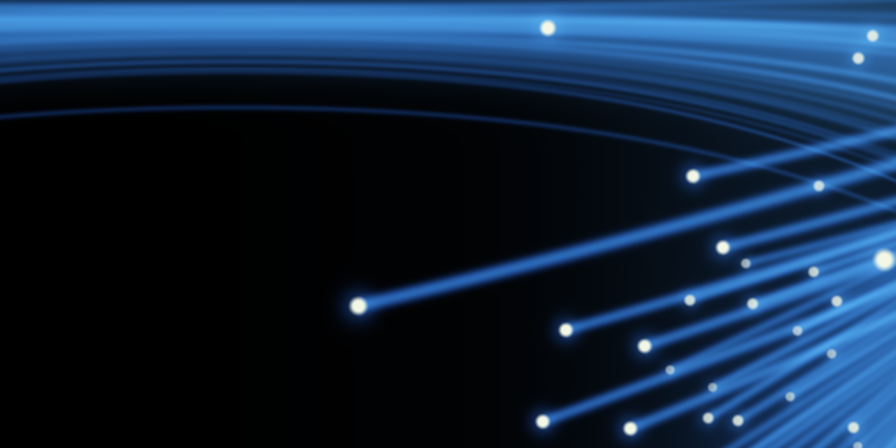
Reproduce this background procedurally as a Shadertoy shader.

```glsl
// Glowing blue optical fibres: a bent band along the top and a fan of lit tips at the right.

// Units: canvas height = 1, so x runs from 0 to 2 on a 2:1 canvas.
const float RIGHT_EDGE = 2.0;
const int BAND_STRANDS = 26;
const int FAN_FIBRES = 6;
const int BUNDLE_FIBRES = 26;

// Colours as optical depth; the final tone curve is 1 - exp(-depth).
const vec3 FIBRE_DEPTH = vec3(0.22, 0.63, 1.50);
const vec3 HAZE_DEPTH = vec3(0.073, 0.174, 0.288);
const vec3 TIP_COLOR = vec3(0.95, 0.97, 0.90);

const float LONG_FIBRE_START = 0.80;
const float LONG_FIBRE_EDGE = 0.635;
const float FIBRE_CURVE = 0.025;
const vec2 BAND_TIP = vec2(1.223, 0.9375);
const vec2 LARGE_TIP = vec2(1.974, 0.42);

float hash(float n) {
    return fract(sin(n * 12.9898 + 4.137) * 43758.5453);
}

float gauss(float d, float width) {
    return exp(-0.5 * d * d / (width * width));
}

// How far the band sags at x, measured from its crest.
float bandSag(float x) {
    float d = x - 0.52;
    float d2 = d * d;
    return 0.075 * d2 + 0.014 * d2 * d2;
}

float strand(vec2 p, float crest, float bend, float width) {
    return gauss(p.y - crest + bend * bandSag(p.x), width);
}

void addTip(vec2 p, vec2 center, float radius, float strength, inout float tips, inout float light) {
    float d = length(p - center);
    tips = max(tips, strength * (1.0 - smoothstep(0.5 * radius, 1.25 * radius, d)));
    light += 0.3 * strength * gauss(d, 1.3 * radius);
}

// A fibre that meets the right edge at a given height and ends in a lit tip at startX.
void addFibre(vec2 p, float startX, float edgeY, float slope, float width, float power,
              float radius, inout float tips, inout float light) {
    float d = RIGHT_EDGE - p.x;
    float y = edgeY - slope * d + FIBRE_CURVE * d * d;
    float across = (p.y - y) / sqrt(1.0 + slope * slope);
    light += power * gauss(across, width) * smoothstep(startX - 0.005, startX + 0.008, p.x);

    float span = RIGHT_EDGE - startX;
    vec2 tip = vec2(startX, edgeY - slope * span + FIBRE_CURVE * span * span);
    addTip(p, tip, radius, smoothstep(0.006, 0.016, radius), tips, light);
}

void mainImage(out vec4 fragColor, in vec2 fragCoord) {
    vec2 p = fragCoord / iResolution.xy * vec2(RIGHT_EDGE, 1.0);
    float light = 0.0;
    float tips = 0.0;

    // Haze under the band, at the right side and in the lower corner.
    float sag = bandSag(p.x);
    float below = max(0.93 - p.y - 0.6 * sag, 0.0) / 0.09;
    float haze = 0.9 * exp(-below * below);
    haze += 0.55 * smoothstep(1.0, 2.0, p.x);
    haze += 0.06 * smoothstep(0.3, 1.2, p.x);
    light += 0.35 * gauss(length(p - vec2(2.0, 0.0)), 0.22);

    // Band: its bright core, then strands that spread apart to the right.
    light += 0.35 * gauss(p.y + 0.35 * sag - 0.95, 0.026 + 0.12 * sag);
    for (int i = 0; i < BAND_STRANDS; i++) {
        float n = float(i);
        float t = n / float(BAND_STRANDS - 1);
        float crest = mix(0.985, 0.84, t) + 0.008 * (hash(n) - 0.5);
        float bend = 1.1 * t + 0.35 * (hash(n + 40.0) - 0.5);
        float power = mix(0.42, 0.13, t) * mix(0.4, 1.0, hash(n + 80.0));
        light += power * strand(p, crest, bend, mix(0.008, 0.0035, t));
    }
    light += 0.20 * strand(p, 0.76, 1.0, 0.0045);

    // Tips inside the band, and the large one at the right.
    addTip(p, BAND_TIP, 0.018, 1.0, tips, light);
    for (int i = 0; i < 2; i++) {
        vec2 offset = float(i) * vec2(-0.032, -0.05);
        addTip(p, vec2(1.948, 0.92) + offset, 0.014, 0.85, tips, light);
    }
    addTip(p, LARGE_TIP, 0.024, 1.0, tips, light);

    // Long fibre crossing the dark middle, with a second tip along it.
    addFibre(p, LONG_FIBRE_START, LONG_FIBRE_EDGE, 0.295, 0.0105, 0.8, 0.02, tips, light);
    addTip(p, vec2(1.828, 0.585), 0.013, 0.75, tips, light);

    // Open fan: short and long fibres alternate and steepen downwards.
    for (int i = 0; i < FAN_FIBRES; i++) {
        float n = float(i);
        float odd = mod(n, 2.0);
        float startX = mix(1.2, 1.4, odd) + mix(0.347, 0.5, odd) * exp(-0.85 * n);
        float edgeY = 0.608 - 0.0625 * n + 0.1 * exp(-3.0 * n);
        addFibre(p, startX, edgeY, 0.235 + 0.041 * n, 0.0088, 0.68, 0.016, tips, light);
    }

    // Dense bundle filling the lower right corner.
    for (int i = 0; i < BUNDLE_FIBRES; i++) {
        float n = float(i);
        float t = n / float(BUNDLE_FIBRES - 1);
        float startX = 1.45 + 0.5 * hash(n + 120.0);
        float slope = mix(0.32, 1.1, t) + 0.12 * (hash(n + 160.0) - 0.5);
        float power = mix(0.3, 0.75, hash(n + 200.0));
        float radius = mix(0.011, 0.014, hash(n + 240.0));
        addFibre(p, startX, mix(0.5, -0.05, t), slope, 0.0075, power, radius, tips, light);
    }

    vec3 color = 1.0 - exp(-(FIBRE_DEPTH * light + HAZE_DEPTH * haze));
    fragColor = vec4(mix(color, TIP_COLOR, tips), 1.0);
}
```
